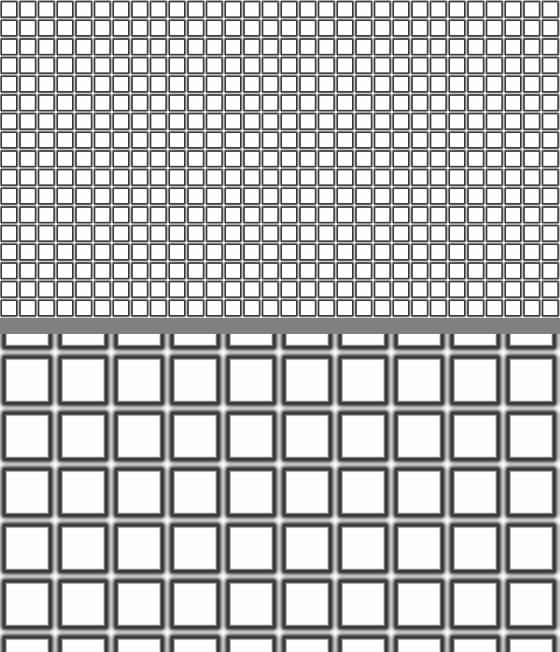
Top: the whole. Bottom: its middle third, enlarged.
A WebGL 1 fragment shader for this pattern:

```glsl
precision highp float;

uniform vec2 u_resolution;

#define COLUMNS 30.0
#define GRID_SHIFT vec2(-0.015, 0.005)
#define LINE_INNER 0.085
#define LINE_OUTER 0.126
#define LINE_BLUR 0.026
#define GLOW_RADIUS 0.13
#define PAPER 0.995
#define INK 0.22
#define GROOVE 0.77

// Distance to the nearest grid line on each axis, in cells
vec2 gridDistance(vec2 cell) {
    return 0.5 - abs(fract(cell) - 0.5);
}

// Grey profile from the groove, across the dark frame, to the paper
float frameShade(float edge, float blur) {
    float shade = mix(GROOVE, INK, smoothstep(0.0, LINE_INNER, edge));
    float paper = smoothstep(LINE_OUTER - blur, LINE_OUTER + blur, edge);
    return mix(shade, PAPER, paper);
}

void main() {
    // Square cells counted from the top left corner
    float pitch = u_resolution.x / COLUMNS;
    vec2 fromTop = vec2(gl_FragCoord.x, u_resolution.y - gl_FragCoord.y);
    vec2 cell = fromTop / pitch - GRID_SHIFT;

    vec2 lineDistance = gridDistance(cell);
    float edge = min(lineDistance.x, lineDistance.y);
    float blur = max(LINE_BLUR, 0.5 / pitch);
    float shade = frameShade(edge, blur);

    // Pale highlight where the grooves cross
    float glow = 1.0 - smoothstep(0.0, GLOW_RADIUS, length(lineDistance));
    shade = mix(shade, PAPER, glow);

    gl_FragColor = vec4(vec3(shade), 1.0);
}
```
